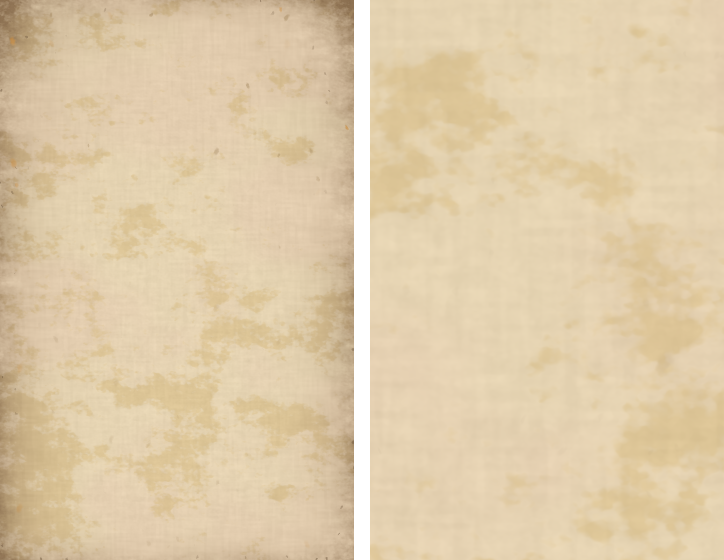
Left: the whole. Right: its middle third, enlarged.
Reproduce this texture procedurally as a Shadertoy shader.

```glsl
// Aged parchment: cream paper with broken ochre stains, grimy brown edges and small foxing spots.

#define PAPER vec3(0.898, 0.812, 0.695)
#define CREAM vec3(0.905, 0.842, 0.705)
#define OCHRE vec3(0.840, 0.735, 0.520)
#define BROWN vec3(0.535, 0.425, 0.305)
#define RUST vec3(0.800, 0.550, 0.240)
#define STAIN_SCALE 13.0
#define STAIN_AMOUNT 0.62
#define EDGE_WIDTH 0.044
#define EDGE_DARKNESS 0.47
#define GRAIN 0.013

vec2 hash2(vec2 p) {
    vec2 q = vec2(dot(p, vec2(127.1, 311.7)), dot(p, vec2(269.5, 183.3)));
    return fract(sin(q) * 43758.55);
}

// Smooth cellular noise: random cell values blended by distance, about -1 to 1
float cellNoise(vec2 p) {
    vec2 cell = floor(p);
    vec2 sum = vec2(0.0);
    for (int y = -1; y <= 1; y++) {
        for (int x = -1; x <= 1; x++) {
            vec2 id = cell + vec2(x, y);
            vec2 offset = id + 0.15 + 0.7 * hash2(id) - p;
            float weight = exp(-5.0 * dot(offset, offset));
            sum += weight * vec2(2.0 * hash2(id + 31.0).x - 1.0, 1.0);
        }
    }
    return 1.4 * sum.x / sum.y;
}

// Octaves of cellular noise, each turned against the last
float layeredCells(vec2 p, int octaves, float gain) {
    const mat2 turn = mat2(0.96, 0.28, -0.28, 0.96);
    float sum = 0.0;
    float amplitude = 0.6;
    for (int i = 0; i < octaves; i++) {
        sum += amplitude * cellNoise(p);
        p = turn * p * 2.1 + 7.3;
        amplitude *= gain;
    }
    return sum;
}

// One soft upright oval in some of the cells of a grid
float spots(vec2 p, float cells, float chance, float radius) {
    vec2 cell = floor(p * cells);
    vec2 shape = hash2(cell + 57.0);
    vec2 offset = fract(p * cells) - mix(vec2(0.3), vec2(0.7), hash2(cell));
    offset.x += offset.y * (shape.y - 0.5);
    float d = length(offset * vec2(1.4, 0.9)) / (radius * mix(0.45, 1.0, shape.x));
    return step(hash2(cell + 19.0).x, chance) * (1.0 - smoothstep(0.35, 1.1, d));
}

// Darkening that fades inward from the four sides and the upper corners
float edgeShade(vec2 p, float width) {
    vec2 side = vec2(p.x, width - p.x);
    vec2 cap = vec2(p.y, 1.0 - p.y);
    vec2 sideFade = exp(-side / EDGE_WIDTH);
    vec2 capFade = exp(-cap / (0.6 * EDGE_WIDTH));
    float corners = exp(-length(vec2(side.x, cap.y)) / 0.11)
                  + exp(-length(vec2(side.y, cap.y)) / 0.11);
    return EDGE_DARKNESS * (sideFade.x + sideFade.y)
         + dot(capFade, vec2(0.28, 0.30)) + 0.34 * corners;
}

void mainImage(out vec4 fragColor, in vec2 fragCoord) {
    vec2 p = fragCoord / iResolution.y;
    float width = iResolution.x / iResolution.y;

    // Noise at several scales
    float clouds = layeredCells(p * vec2(5.0, 6.0) + 4.0, 4, 0.5);
    float blotches = layeredCells(p * STAIN_SCALE * vec2(0.8, 1.1) + 21.0, 5, 0.72);
    float streaks = cellNoise(p * vec2(7.0, 75.0) + 9.0);
    float grit = layeredCells(p * vec2(70.0, 85.0) + 2.0, 3, 0.85);

    // Pale centre and cloudy cream patches
    vec2 fromCentre = (p - vec2(0.46 * width, 0.60)) / vec2(0.28, 0.36);
    float glow = exp(-dot(fromCentre, fromCentre));
    float cream = smoothstep(-0.5, 0.8, clouds + 0.4 * glow - 0.15);
    vec3 color = mix(PAPER, CREAM, 0.75 * cream);

    // Broken ochre stains gathered in loose areas and thin level streaks
    float ragged = blotches + 0.45 * clouds + 0.18 * streaks + 0.22 * grit - 0.30 * glow;
    float stain = smoothstep(0.10, 0.95, ragged);
    color = mix(color, OCHRE, STAIN_AMOUNT * stain);

    // Grimy borders
    float edge = edgeShade(p, width);
    float grime = 0.95 + 0.30 * clouds + 0.30 * blotches + 0.22 * grit + 0.12 * streaks;
    color = mix(color, BROWN, clamp(edge * grime, 0.0, 0.95));

    // Foxing: faint brown spots, with rust and dark flecks near the borders
    float border = smoothstep(0.08, 0.40, edge);
    float topBias = smoothstep(0.4, 1.0, p.y);
    vec2 rough = p + 0.0015 * vec2(grit, blotches);
    float foxing = spots(rough, 17.0, 0.13, 0.13);
    color = mix(color, mix(OCHRE, BROWN, 0.6), foxing * (0.15 + 0.40 * topBias));
    float rust = spots(rough + 0.31, 19.0, 0.20, 0.19);
    color = mix(color, RUST, 0.6 * rust * border);
    float flecks = spots(rough + 0.73, 43.0, 0.10, 0.18);
    color = mix(color, BROWN * 0.8, flecks * (0.03 + 0.45 * border));

    // Faint woven grain
    float weave = cellNoise(p * vec2(30.0, 230.0)) + cellNoise(p * vec2(230.0, 30.0) + 6.0);
    color += GRAIN * (0.5 * weave + 0.8 * grit);

    fragColor = vec4(clamp(color, 0.0, 1.0), 1.0);
}
```
